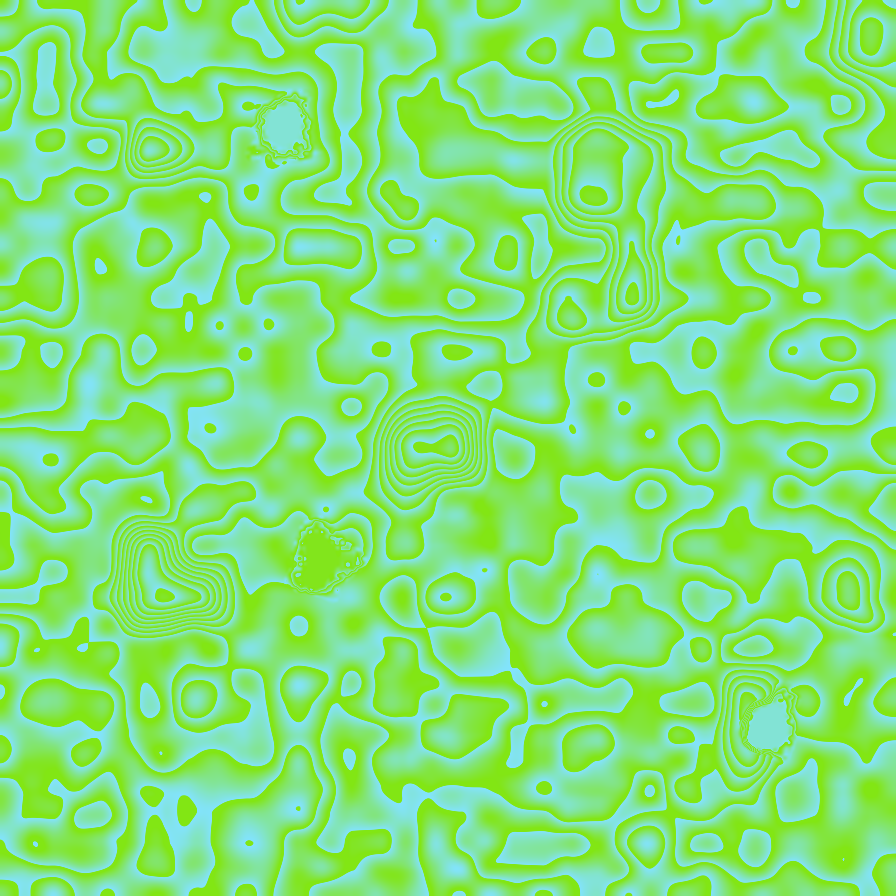
Reproduce this texture procedurally as a three.js fragment shader.

```glsl
// Lime and sky-blue contour marbling: a bumpy value-noise height field is cut
// into sawtooth bands, each fading softly from lime to blue, then snapping back.
// Some regions are steep with dense rings; a few plateaus have frayed rims.

#define COARSE_CELLS 18.0
#define FINE_CELLS 33.0
#define COARSE_BANDS 3.1
#define FINE_BANDS 1.3
#define STEEP_BANDS 5.5
#define LIME_SHARE 0.11
#define EDGE_WIDTH 0.0011
#define PLATEAUS 3
#define PLATEAU_RADIUS 0.034
#define FRAY_CELLS 170.0
#define LIME vec3(0.51, 0.90, 0.08)
#define SKY vec3(0.51, 0.89, 1.0)

varying vec2 vUv;

float hash(vec2 p) {
  return fract(sin(dot(p, vec2(127.1, 311.7))) * 43758.5453);
}

// Smoothly interpolated lattice noise, 0 to 1
float valueNoise(vec2 p) {
  vec2 cell = floor(p);
  vec2 f = fract(p);
  f = f * f * (3.0 - 2.0 * f);
  float low = mix(hash(cell), hash(cell + vec2(1.0, 0.0)), f.x);
  float high = mix(hash(cell + vec2(0.0, 1.0)), hash(cell + vec2(1.0, 1.0)), f.x);
  return mix(low, high, f.y);
}

// Flat patches whose rims break up into tiny ragged contours
float addPlateaus(vec2 uv, float h) {
  float wobble = 0.025 * (valueNoise(uv * 40.0) - 0.5);
  float fray = valueNoise(uv * FRAY_CELLS) - 0.5;
  for (int i = 0; i < PLATEAUS; i++) {
    float id = float(i);
    vec2 center = 0.06 + 0.88 * vec2(hash(vec2(id, 4.7)), hash(vec2(id, 9.2)));
    float d = length(uv - center) + wobble - PLATEAU_RADIUS;
    float level = mod(id, 2.0) < 0.5 ? 0.84 : 0.14;
    float inside = 1.0 - smoothstep(-0.006, 0.008, d);
    float rim = 1.0 - smoothstep(0.0, 0.012, abs(d));
    h = mix(h, level, inside) + 1.6 * rim * fray;
  }
  return h;
}

// Height measured in colour bands
float height(vec2 uv) {
  float steep = smoothstep(0.78, 1.0, valueNoise(uv * 6.0 + 31.0));
  float coarse = valueNoise(uv * COARSE_CELLS + 7.0);
  float fine = valueNoise(uv * FINE_CELLS + 53.0);
  float h = COARSE_BANDS * coarse + FINE_BANDS * fine;
  h += STEEP_BANDS * steep * (0.2 + 1.1 * coarse);
  return addPlateaus(uv, h);
}

void main() {
  // Height change across one edge width
  float h = height(vUv);
  float dx = height(vUv + vec2(EDGE_WIDTH, 0.0)) - h;
  float dy = height(vUv + vec2(0.0, EDGE_WIDTH)) - h;
  float edge = clamp(length(vec2(dx, dy)), 0.001, 0.5);

  // Sawtooth band with its snap smoothed
  float band = fract(h);
  float ramp = clamp((band - LIME_SHARE) / (1.0 - LIME_SHARE), 0.0, 1.0);
  ramp *= 1.0 - smoothstep(1.0 - edge, 1.0, band);

  gl_FragColor = vec4(mix(LIME, SKY, ramp), 1.0);
}
```
